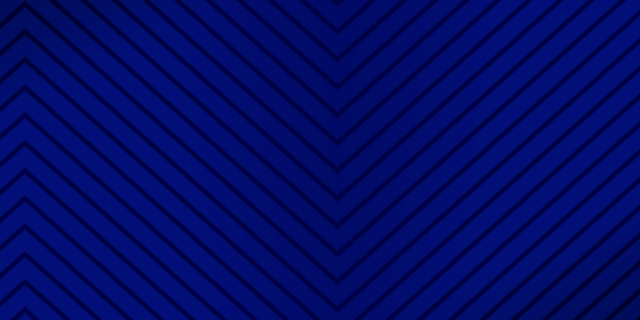
This pattern is drawn by a Shadertoy shader. Its source:

```glsl
// Deep blue folded chevron stripes with soft dark grooves and gentle fold shading.

// Layout, in units of the canvas height
const float VALLEY_X = 1.0547;       // x of the downward-pointing fold
const float FOLD_WIDTH = 0.9766;     // distance from a valley to a ridge
const float PERIOD = 0.0869;         // vertical distance between grooves
const float STEPS_PER_FOLD = 10.0;   // grooves climbed from valley to ridge
const float GROOVE_Y = 0.9880;       // height of one groove tip
const float GROOVE_HALF = 0.0073;    // half width across the groove
const float GROOVE_SOFT = 0.0048;    // softness of each groove edge

// Colours
const vec3 BAND_LIT = vec3(0.010, 0.060, 0.475);
const vec3 BAND_VALLEY = vec3(0.003, 0.040, 0.400);
const vec3 BAND_CORNER = vec3(0.002, 0.048, 0.360);
const vec3 GROOVE_LIT = vec3(0.000, 0.004, 0.270);
const vec3 GROOVE_CORNER = vec3(0.000, 0.000, 0.175);

// Distance from the nearest valley: 0 at a valley, FOLD_WIDTH at a ridge
float foldDistance(float x) {
    return abs(mod(x - VALLEY_X + FOLD_WIDTH, 2.0 * FOLD_WIDTH) - FOLD_WIDTH);
}

// Distance across the stripe to the nearest groove centre
float grooveDistance(float y, float fold) {
    float slope = STEPS_PER_FOLD * PERIOD / FOLD_WIDTH;
    float climb = y - GROOVE_Y - slope * fold;
    float offset = abs(mod(climb + 0.5 * PERIOD, PERIOD) - 0.5 * PERIOD);
    return offset * inversesqrt(1.0 + slope * slope);
}

// Shadow in the upper left and lower right corners
float cornerShade(vec2 uv) {
    return smoothstep(0.55, 1.0, abs(uv.x - uv.y));
}

void mainImage(out vec4 fragColor, in vec2 fragCoord) {
    vec2 uv = fragCoord / iResolution.xy;
    vec2 p = fragCoord / iResolution.y;
    float fold = foldDistance(p.x);

    // Light falls off toward the valley and the two shaded corners
    float light = smoothstep(-0.10, 0.60, fold + 0.12 * (0.5 - uv.y));
    float corner = cornerShade(vec2(uv.x, 1.0 - uv.y).yx * vec2(-1.0, 1.0) + vec2(1.0, 0.0));
    vec3 band = mix(mix(BAND_VALLEY, BAND_LIT, light), BAND_CORNER, corner);
    vec3 groove = mix(GROOVE_LIT, GROOVE_CORNER, corner);

    // Soft-edged grooves, never sharper than a pixel
    float soft = max(GROOVE_SOFT, 0.75 / iResolution.y);
    float d = grooveDistance(p.y, fold);
    float mask = 1.0 - smoothstep(GROOVE_HALF - soft, GROOVE_HALF + soft, d);

    fragColor = vec4(mix(band, groove, mask), 1.0);
}
```
